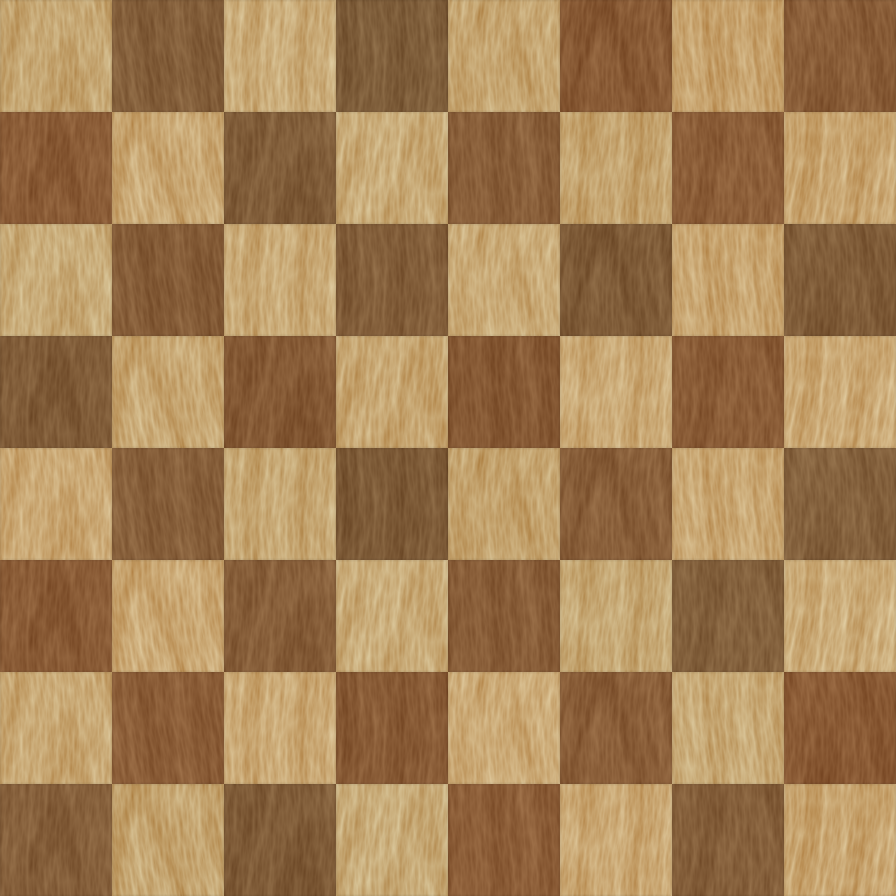
This pattern is drawn by a WebGL 1 fragment shader. Its source:

```glsl
precision highp float;
// Checkerboard of light and dark wood veneer squares with vertical grain.

uniform vec2 u_resolution;

#define SQUARES 8.0
#define LIGHT_LOW vec3(0.715, 0.550, 0.320)
#define LIGHT_HIGH vec3(0.845, 0.755, 0.575)
#define DARK_LOW vec3(0.450, 0.290, 0.155)
#define DARK_HIGH vec3(0.585, 0.430, 0.280)
#define TINT vec3(0.022, -0.008, -0.012)
#define FIBRE_SCALE vec2(21.0, 2.2)
#define PORE_SCALE vec2(36.0, 7.0)
#define FIGURE_STRENGTH 0.13
#define FIBRE_STRENGTH 0.55
#define PORE_STRENGTH 0.45
#define SEAM_STRENGTH 0.06

const float PI = 3.14159265;

vec2 hash2(vec2 p) {
  vec2 q = vec2(dot(p, vec2(127.1, 311.7)), dot(p, vec2(269.5, 183.3)));
  return fract(sin(q) * 43758.55);
}

// Distance to the nearest jittered point.
float cellular(vec2 p) {
  vec2 base = floor(p);
  vec2 local = fract(p);
  float nearest = 2.0;
  for (int j = -1; j <= 1; j++) {
    for (int i = -1; i <= 1; i++) {
      vec2 offset = vec2(float(i), float(j));
      nearest = min(nearest, length(offset + hash2(base + offset) - local));
    }
  }
  return nearest;
}

// Broad growth bands, three sines across the board.
float figure(float x, float phase) {
  return sin(x * 13.0 + phase)
       + 0.6 * sin(x * 29.0 + phase * 2.3)
       + 0.5 * sin(x * 61.0 + phase * 3.7);
}

// Wood tone around 0.5, for p in 0..1 within one square.
float woodTone(vec2 p, vec2 veneer) {
  vec2 shape = hash2(veneer + 17.0);
  vec2 place = hash2(veneer + 41.0);

  // Straight grain leans and sways; some veneers carry a tall arch.
  float sway = 0.03 * sin(p.y * 3.0 + shape.y * 6.0);
  float straight = p.x + (shape.x - 0.5) * 0.16 * p.y + sway;
  float fromCrown = straight - mix(0.3, 0.8, place.x);
  float arch = sqrt(fromCrown * fromCrown + 0.008) + 0.24 * p.y;
  float across = mix(straight, arch, step(0.55, place.y));

  vec2 start = floor(place * 60.0);
  vec2 grain = vec2(straight, p.y);
  float bands = figure(across, shape.y * 6.28);
  float fibres = cellular(grain * FIBRE_SCALE + start) - 0.43;
  float pores = cellular(grain * PORE_SCALE + start.yx) - 0.43;
  return 0.5 + FIGURE_STRENGTH * bands
             + FIBRE_STRENGTH * fibres
             + PORE_STRENGTH * pores;
}

void main() {
  vec2 grid = gl_FragCoord.xy / u_resolution * SQUARES;
  vec2 square = mod(floor(grid), SQUARES);
  vec2 local = fract(grid);
  vec2 pixel = SQUARES / u_resolution;

  // Each column alternates two veneers; every square has its own stain.
  vec2 veneer = vec2(square.x, mod(square.y, 2.0));
  vec2 stain = hash2(square + 5.0) - 0.5;
  float tone = woodTone(local, veneer) + 0.2 * stain.x;

  // Smoothed checker: one on dark squares, zero on light ones.
  vec2 wave = clamp(sin(PI * grid) / (0.5 * PI * pixel), -1.0, 1.0);
  float dark = 0.5 + 0.5 * wave.x * wave.y;

  vec3 lightWood = mix(LIGHT_LOW, LIGHT_HIGH, tone) + TINT * stain.y * 0.7;
  vec3 darkWood = mix(DARK_LOW, DARK_HIGH, tone) + TINT * stain.y * 2.0;
  vec3 color = mix(lightWood, darkWood, dark);

  // Faint shadow along the joints.
  vec2 toEdge = min(local, 1.0 - local);
  float edge = min(toEdge.x, toEdge.y);
  color *= 1.0 - SEAM_STRENGTH * (1.0 - smoothstep(0.0, 0.025, edge));

  gl_FragColor = vec4(clamp(color, 0.0, 1.0), 1.0);
}
```
